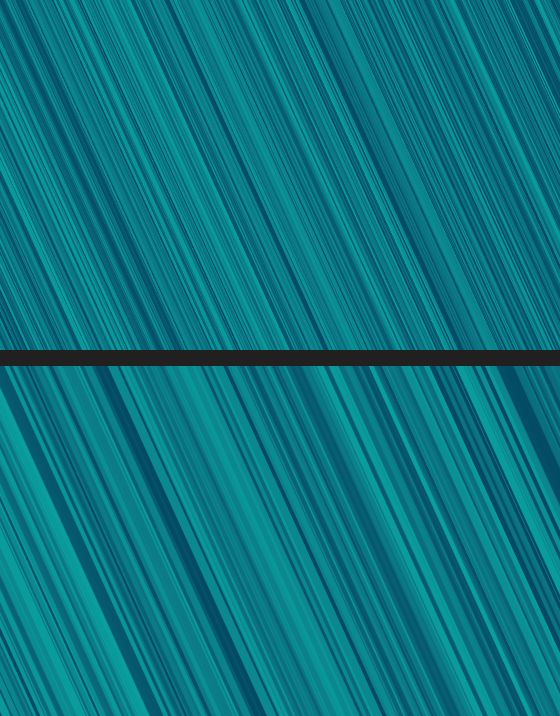
Top, the full canvas; bottom, a detail of the centre.
Give the GLSL for this pattern, as a WebGL 2 fragment shader.

```glsl
#version 300 es
precision highp float;
// Slanted teal streaks of many widths, like brushed fibres

uniform vec2 u_resolution;
out vec4 fragColor;

float hash(vec2 p) {
    return fract(sin(dot(p, vec2(127.1, 311.7))) * 43758.5453);
}

// Smooth one-dimensional noise for the soft ground
float softNoise(float x) {
    float cell = floor(x);
    float blend = smoothstep(0.0, 1.0, x - cell);
    return mix(hash(vec2(cell, 91.0)), hash(vec2(cell + 1.0, 91.0)), blend);
}

// Share of a pixel covered by a stripe at signed distance d
float coverage(float d, float halfWidth, float pixel) {
    float right = min(d + 0.5 * pixel, halfWidth);
    float left = max(d - 0.5 * pixel, -halfWidth);
    return clamp((right - left) / pixel, 0.0, 1.0);
}

// Stripes stacked from broad to hair-thin; 0 is dark, 1 is light
float streakTone(float across, float pixel) {
    float tone = mix(0.1, 0.75, softNoise(across * 14.0));
    float size = 0.06;
    for (int i = 0; i < 7; i++) {
        float layer = float(i);
        float x = across / size + layer * 17.3;
        vec2 id = vec2(floor(x), layer * 5.0);
        float halfWidth = mix(0.1, 0.36, hash(id + 1.7));
        float center = mix(halfWidth, 1.0 - halfWidth, hash(id + 8.3));
        float present = step(0.35, hash(id + 23.1));
        float stripeTone = smoothstep(0.0, 1.1, hash(id + 41.9));
        float cover = coverage(fract(x) - center, halfWidth, pixel / size);
        tone = mix(tone, stripeTone, cover * present);
        size /= 1.45;
    }
    return tone;
}

void main() {
    vec2 p = gl_FragCoord.xy / u_resolution.y;

    // Distance across the streaks, which fall steeply to the right
    float across = dot(p, normalize(vec2(1.0, 0.455)));
    float tone = streakTone(across, 1.1 / u_resolution.y);

    // Deep blue-green through teal to light turquoise
    vec3 deep = vec3(0.01, 0.29, 0.39);
    vec3 teal = vec3(0.045, 0.455, 0.51);
    vec3 light = vec3(0.04, 0.63, 0.62);
    vec3 color = mix(deep, teal, min(tone * 2.0, 1.0));
    color = mix(color, light, max(tone * 2.0 - 1.0, 0.0));
    fragColor = vec4(color, 1.0);
}
```
